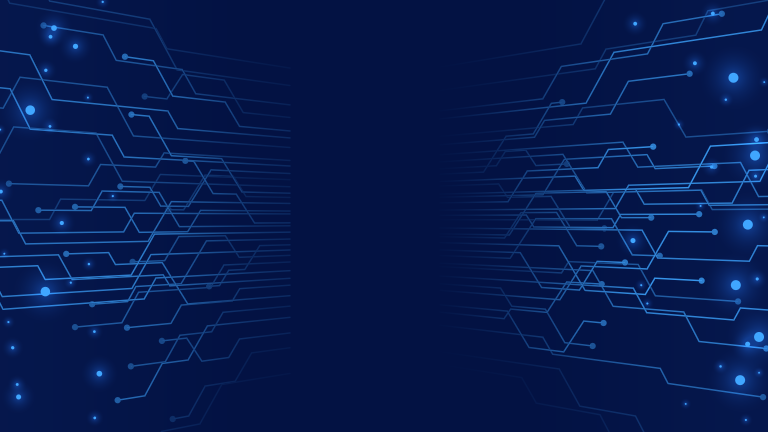
Write a WebGL 2 fragment shader that draws this background.

```glsl
#version 300 es
precision highp float;
// Deep blue backdrop with circuit traces running outward from a dark, empty centre.
// Each side is a fan of stepped polylines, drawn with segment distances, some ending
// in a pad. Glowing nodes gather along the left and right edges.

#define LANES 34            // traces per side
#define SPARKS 20           // small nodes per side
#define FAN 0.50            // how much the lanes spread with distance
#define HORIZON 0.495       // height of the level lane
#define LINE_HALF 0.0017    // half width of a trace
#define PAD_RADIUS 0.0072   // pad at the end of a trace
#define STEP_SLOPE 1.35     // steepness of the diagonal steps
#define HALO_SIZE 7.0       // halo radius in node radii
#define HALO_GAIN 0.55      // halo strength

uniform vec2 u_resolution;
out vec4 fragColor;

const vec3 NAVY = vec3(0.010, 0.070, 0.262);
const vec3 EDGE_BLUE = vec3(0.022, 0.092, 0.300);
const vec3 TRACE_BLUE = vec3(0.22, 0.60, 0.94);
const vec3 NODE_BLUE = vec3(0.25, 0.65, 1.00);
const vec3 HALO_BLUE = vec3(0.07, 0.22, 0.40);

vec3 hash3(float n) {
    vec3 p = fract(vec3(n) * vec3(0.1031, 0.1030, 0.0973));
    p += dot(p, p.yzx + 33.33);
    return fract((p.xxy + p.yzz) * p.zyx);
}

float segmentDistance(vec2 p, vec2 a, vec2 b) {
    vec2 ab = b - a, ap = p - a;
    return length(ap - ab * clamp(dot(ap, ab) / max(dot(ab, ab), 1e-6), 0.0, 1.0));
}

// Soft coverage of a shape from its signed distance, one pixel wide.
float cover(float dist, float pixel) {
    return clamp(0.5 - dist / pixel, 0.0, 1.0);
}

// Lane position (distance from centre, lane height) to canvas height.
vec2 fan(float d, float lane) {
    return vec2(d, lane * (1.0 + FAN * d));
}

// One stepped trace with its pad; q.x is the distance from the centre line.
float trace(vec2 q, float u, float seed, float start, float pixel) {
    vec3 r = hash3(seed), s = hash3(seed + 57.3);
    float lane = 0.21 * u + 0.14 * u * u * u * u * u;
    float end = mix(0.40, 1.20, r.x);
    float reach = end - start;

    // Outer lanes tend to step away from the horizon.
    float rise1 = min(mix(0.02, 0.09, r.y), 0.25 * reach) * sign(s.x - 0.5 + 0.45 * u);
    float rise2 = min(mix(0.02, 0.07, r.z), 0.25 * reach) * sign(s.y - 0.5 + 0.20 * u);
    float d1 = start + reach * mix(0.30, 0.48, s.z);
    float d2 = start + reach * mix(0.66, 0.80, r.y);
    float lane1 = lane + rise1, lane2 = lane1 + rise2;

    vec2 a = fan(d1, lane);
    vec2 b = fan(d1 + abs(rise1) / STEP_SLOPE, lane1);
    vec2 c = fan(d2, lane1);
    vec2 e = fan(d2 + abs(rise2) / STEP_SLOPE, lane2);
    vec2 tip = fan(end, lane2);
    float dist = segmentDistance(q, fan(start, lane), a);
    dist = min(dist, segmentDistance(q, a, b));
    dist = min(dist, segmentDistance(q, b, c));
    dist = min(dist, segmentDistance(q, c, e));
    dist = min(dist, segmentDistance(q, e, tip));

    float tone = mix(0.25, 1.0, sqrt(s.y)) * mix(1.0, 0.3, smoothstep(0.75, 0.95, abs(u)));
    float line = cover(dist - LINE_HALF, pixel);
    float pad = 0.85 * cover(length(q - tip) - PAD_RADIUS, pixel);
    return tone * max(line, pad);
}

// Bright core in x, wide halo in y.
vec2 node(vec2 p, vec2 centre, float radius, float pixel) {
    float dist = length(p - centre);
    float halo = smoothstep(1.0, 0.0, dist / (radius * HALO_SIZE));
    float bloom = exp(-dist * dist / (radius * radius * 4.0));
    return vec2(cover(dist - radius, pixel), 0.65 * halo + 0.5 * bloom);
}

void main() {
    vec2 p = gl_FragCoord.xy / u_resolution.y;
    float pixel = 1.0 / u_resolution.y;
    float halfWidth = 0.5 * u_resolution.x / u_resolution.y;
    bool right = p.x > halfWidth;
    vec2 q = vec2(abs(p.x - halfWidth), p.y - HORIZON);
    vec2 edge = vec2(halfWidth - q.x, p.y);   // x measured inward from the side
    float seedBase = right ? 211.0 : 31.0;

    vec3 color = mix(NAVY, EDGE_BLUE, smoothstep(0.25, 0.95, q.x));

    // Traces, fading toward the centre
    float start = right ? 0.13 : 0.218;
    float fade = right ? smoothstep(0.08, 0.68, q.x)
                       : mix(0.20, 0.82, smoothstep(0.21, 0.62, q.x));
    float ink = 0.0;
    for (int i = 0; i < LANES; i++) {
        float seed = seedBase + float(i) * 3.7;
        float u = (float(i) + 0.2 + 0.6 * hash3(seed + 9.1).x) / float(LANES) * 2.0 - 1.0;
        ink = max(ink, trace(q, u, seed, start, pixel));
    }
    color = mix(color, TRACE_BLUE, ink * fade);

    // Large nodes down each edge; the left column has a gap in the middle
    vec2 light = vec2(0.0);
    int count = right ? 6 : 4;
    for (int i = 0; i < count; i++) {
        float k = float(i);
        vec2 centre = right
            ? vec2(0.05 + 0.03 * cos(2.3 * k), 0.82 - 0.19 * k + 0.01 * k * k)
            : vec2(0.125 - 0.1 * k + 0.045 * k * k, 0.935 - 0.19 * k - 0.23 * step(2.0, k));
        float radius = right ? 0.0115 : 0.0095 - 0.003 * cos(2.1 * k);
        light += node(edge, centre, radius, pixel);
    }

    // Small nodes, denser near the edge
    for (int i = 0; i < SPARKS; i++) {
        vec3 r = hash3(seedBase + 500.0 + float(i) * 5.3);
        vec2 centre = vec2(0.36 * r.x * sqrt(r.x), (float(i) + r.y) / float(SPARKS));
        light += node(edge, centre, mix(0.002, 0.0065, r.z * r.z), pixel);
    }
    color += HALO_BLUE * min(light.y, 1.2) * HALO_GAIN;
    color = mix(color, NODE_BLUE, min(light.x, 1.0));
    fragColor = vec4(color, 1.0);
}
```
